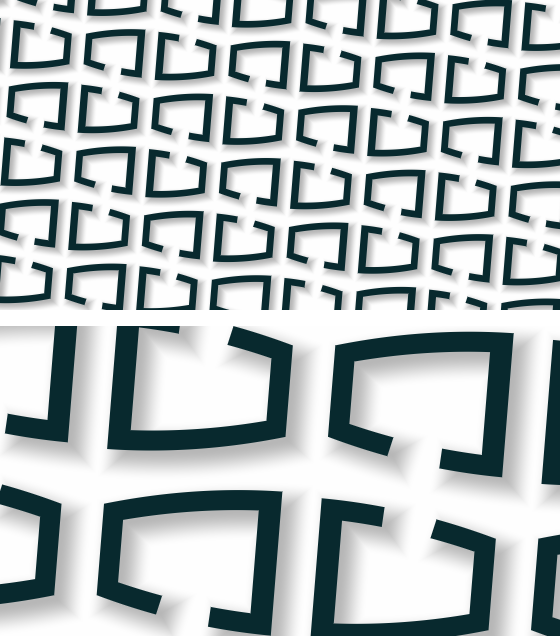
Top: the whole. Bottom: its middle third, enlarged.
Write a Shadertoy shader that draws this pattern.

```glsl
// Tilted checkerboard of open, tapering brackets with soft drop shadows.
// Each bracket is a distance function: a curved outline minus its inside and a gap;
// every other cell is turned half round, and nearby cells are merged in a loop.

// Signed distance to one bracket, y downward, gap in its upper edge
float bracket(vec2 p) {
    p.y -= 0.03;

    // Half height tapers to the right along a shallow parabola
    float halfHeight = 0.299 - 0.148 * p.x - 0.17 * p.x * p.x;
    float slope = 0.148 + 0.34 * p.x;
    float flatten = inversesqrt(1.0 + slope * slope);
    float rim = abs(p.y) - halfHeight;

    float outer = max(abs(p.x - 0.004) - 0.405, rim * flatten);
    float inner = max(abs(p.x - 0.008) - 0.308, (rim + 0.092) * flatten);

    // Gap with a nearly upright left end and a slanted right end
    float leftEnd = -0.114 - 0.063 * (p.y + 0.26) - p.x;
    float rightEnd = 0.97 * (p.x - 0.122 + 0.238 * (p.y + 0.239));
    float gap = max(p.y, max(leftEnd, rightEnd));

    return max(outer, -min(inner, gap));
}

// Nearest bracket on the checkerboard, searching the neighbouring cells
float brackets(vec2 p) {
    vec2 cellSize = vec2(0.998, 0.808);
    vec2 home = floor(p / cellSize + 0.5);
    float nearest = 1e3;
    for (int j = -1; j <= 1; j++) {
        for (int i = -1; i <= 1; i++) {
            vec2 cell = home + vec2(i, j);
            vec2 local = p - cell * cellSize;
            // Odd cells are turned by half a turn and sit slightly lower
            if (mod(cell.x + cell.y, 2.0) > 0.5) local = vec2(0.014, 0.044) - local;
            nearest = min(nearest, bracket(local));
        }
    }
    return nearest;
}

void mainImage(out vec4 fragColor, in vec2 fragCoord) {
    // Canvas is 4.26 units high, origin at the upper left, y downward
    float pixel = 4.26 / iResolution.y;
    vec2 p = vec2(fragCoord.x, iResolution.y - fragCoord.y) * pixel;

    // Tilt the grid
    float c = cos(0.0803), s = sin(0.0803);
    p = vec2(c * p.x + s * p.y, c * p.y - s * p.x) - vec2(0.612, 0.563);

    // Paper, shadow to the lower right, then ink
    float shadow = smoothstep(0.09, -0.05, brackets(p - vec2(0.054, 0.046)));
    float ink = clamp(0.5 - brackets(p) / pixel, 0.0, 1.0);
    vec3 color = vec3(0.995 - 0.28 * shadow);
    color = mix(color, vec3(0.03, 0.16, 0.18), ink);
    fragColor = vec4(color, 1.0);
}
```
